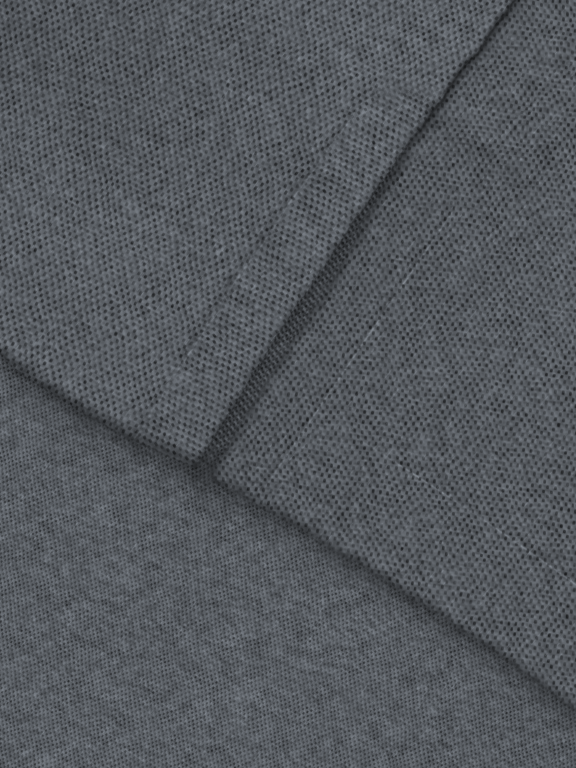
Write a Shadertoy shader that draws this texture.

```glsl
// Grey pique knit panels meeting at a side slit, laid over a finer knit
#define CLOTH vec3(0.345, 0.362, 0.383)
#define PIQUE_PITCH vec2(0.0098, 0.0136)
#define FINE_PITCH vec2(0.0066, 0.0082)
#define HOLE_DEPTH 0.42
#define FUZZ 0.25
#define SLIT_TOP 0.854
#define SLIT_GAP 0.025
#define SHADOW_WIDTH 0.017
#define SHADOW_DEPTH 0.42
#define STITCH_PITCH 0.013

float hash(vec2 p) {
    return fract(sin(dot(p, vec2(127.1, 311.7))) * 43758.5453);
}

float noise(vec2 p) {
    vec2 i = floor(p), f = fract(p);
    f = f * f * (3.0 - 2.0 * f);
    return mix(mix(hash(i), hash(i + vec2(1, 0)), f.x),
               mix(hash(i + vec2(0, 1)), hash(i + vec2(1, 1)), f.x), f.y);
}

float fbm(vec2 p) {
    float sum = 0.0, amp = 0.5;
    for (int i = 0; i < 4; i++) {
        sum += amp * noise(p);
        p = p * 2.03 + 7.1;
        amp *= 0.5;
    }
    return sum;
}

vec2 rotate(vec2 p, float a) {
    float c = cos(a), s = sin(a);
    return vec2(c * p.x + s * p.y, c * p.y - s * p.x);
}

// Curves of the cut edges
float slitX(float y) { float t = y - 0.391; return 0.254 + t * (0.60 + 0.14 * t); }
float leftHemY(float x) { return 0.538 - x * (0.80 - 0.90 * x); }
float rightHemY(float x) { float u = x - 0.28; return 0.375 - u * (0.55 + 0.18 * u); }

// Staggered holes between loops, with yarn streaks and fuzz; mean near 1
float knit(vec2 p, float angle, vec2 pitch, float depth) {
    vec2 q = rotate(p, angle);
    q += 0.36 * pitch * (vec2(noise(p * 38.0), noise(p * 38.0 + 31.0)) - 0.5);
    vec2 w = cos(6.28318 * q / pitch);
    float hole = smoothstep(-0.15, 0.95, w.x * w.y);
    float loops = 0.07 * sin(6.28318 * (q.x / pitch.x + q.y / pitch.y));
    float vary = 0.6 + 0.8 * noise(p * 80.0 + 9.0);
    float fuzz = noise(p * 290.0) + noise(rotate(p, angle) * vec2(110.0, 330.0)) - 1.0;
    float lint = smoothstep(0.80, 0.98, noise(rotate(p, 0.9) * vec2(95.0, 260.0)));
    return 1.10 - depth * hole * vary + loops + FUZZ * fuzz + 0.14 * lint;
}

// Broken thread line; d is distance across, s is distance along
float stitch(float d, float s) {
    float dash = smoothstep(0.15, 0.4, abs(fract(s / STITCH_PITCH) - 0.5) * 2.0);
    return exp(-d * d / 2.2e-6) * mix(0.45, 1.0, dash) * (0.3 + noise(vec2(s * 60.0, 3.0)));
}

float groove(float d, float width) { return exp(-d * d / (width * width)); }

void mainImage(out vec4 fragColor, in vec2 fragCoord) {
    vec2 p = fragCoord / iResolution.y;
    float aa = 0.8 / iResolution.y + 0.0008;

    // Signed distances, negative inside each panel
    vec2 wobble = vec2(noise(p * 45.0), noise(p * 45.0 + 5.0)) - 0.5;
    vec2 e = p + 0.004 * wobble;
    float slit = (e.x - slitX(e.y)) * 0.83;
    float gap = SLIT_GAP * smoothstep(SLIT_TOP, 0.60, p.y);
    float leftHem = (leftHemY(e.x) - e.y) * 0.84;
    float rightHem = (rightHemY(e.x) - e.y) * 0.85;
    float leftSd = max(slit, leftHem);
    float gapSide = gap * 0.83 - slit;
    float corner = length(max(vec2(gapSide, rightHem) + 0.012, 0.0)) - 0.012;
    float rightSd = max(max(gapSide, rightHem), corner);

    // Fine under layer with slanted slubs
    vec2 slub = rotate(p, 0.44);
    float under = 0.98 * knit(p, -0.55, FINE_PITCH, 0.32);
    under += 0.10 * (fbm(slub * vec2(12.0, 55.0)) - 0.47);
    under += 0.07 * smoothstep(0.70, 0.92, noise(slub * vec2(12.0, 85.0)));
    under *= 1.0 - 0.05 * smoothstep(0.25, 0.0, p.y) * smoothstep(0.2, 0.7, p.x);
    float inSlit = smoothstep(0.39, 0.43, p.y) * step(0.0, slit);
    under *= 1.0 - SHADOW_DEPTH * exp(-max(leftSd, 0.0) / SHADOW_WIDTH);
    under *= 1.0 - SHADOW_DEPTH * (1.0 - 0.45 * inSlit) * exp(-max(rightSd, 0.0) / SHADOW_WIDTH);

    // Ribbed inner facing seen through the slit
    float rib = sin(6.28318 * dot(p, vec2(0.75, 0.66)) / 0.0075);
    under *= 1.0 + inSlit * 0.22 * rib;

    // Right panel: crease at the slit top, side and hem stitching
    float right = 1.04 * knit(p, -0.15, PIQUE_PITCH, HOLE_DEPTH);
    right += 0.10 * (fbm(rotate(p, 0.9) * vec2(9.0, 30.0)) - 0.47);
    float crease = p.y - 0.848 + 0.75 * (p.x - 0.565);
    float nearTop = smoothstep(0.54, 0.58, p.x) * smoothstep(0.72, 0.58, p.x);
    right += nearTop * (0.06 * groove(crease - 0.035, 0.03) - 0.15 * groove(crease, 0.016));
    float side = (p.x - 0.336 - 0.68 * (p.y - 0.352)) * 0.83;
    float sideOn = smoothstep(0.76, 0.70, p.y);
    right += sideOn * (0.30 * stitch(side, p.y * 1.21) - 0.12 * groove(side + 0.003, 0.003));
    float hemLine = (p.y - rightHemY(p.x) - 0.162) * 0.84;
    float hemOn = smoothstep(0.44, 0.52, p.x);
    right += hemOn * (0.30 * stitch(hemLine, p.x * 1.2) - 0.08 * groove(hemLine - 0.004, 0.004));
    right *= 1.0 - 0.20 * exp(-max(slit, 0.0) / 0.010);
    right *= mix(0.66, 1.0, smoothstep(-0.002, 0.020, -rightSd));

    // Left panel: folded facing along the slit, turned at its top
    float facing = slit + 0.083;
    float facingOn = smoothstep(0.90, 0.86, p.y);
    float turn = smoothstep(-0.01, 0.01, facing) * facingOn;
    float left = mix(knit(p, -0.48, PIQUE_PITCH, HOLE_DEPTH),
                     knit(p, 0.50, PIQUE_PITCH, HOLE_DEPTH), turn);
    left += 0.12 * (fbm(rotate(p, -0.6) * vec2(8.0, 26.0)) - 0.47);
    left *= 1.0 - 0.08 * smoothstep(0.70, 1.0, p.y) * smoothstep(0.55, 0.0, p.x);
    left += facingOn * (0.20 * stitch(facing, p.y * 1.2) - 0.11 * groove(facing + 0.005, 0.006));
    float pucker = noise(rotate(p, -0.5) * vec2(22.0, 48.0)) - 0.5;
    left += facingOn * groove(facing - 0.012, 0.022) * 0.14 * pucker;
    float turnLine = p.y - 0.882 + 0.75 * (p.x - 0.525);
    left -= 0.12 * groove(turnLine, 0.008) * smoothstep(0.50, 0.53, p.x);
    left *= mix(0.80, 1.0, smoothstep(0.0, 0.010, -slit));
    left *= mix(0.62, 1.0, smoothstep(-0.002, 0.022, -leftHem));

    // Stack the layers, then press in the closed seam above the slit
    float shade = mix(under, right, smoothstep(2.5 * aa, -2.5 * aa, rightSd));
    shade = mix(shade, left, smoothstep(aa, -aa, leftSd));
    shade *= 1.0 - 0.28 * groove(slit, 0.003) * smoothstep(0.80, SLIT_TOP, p.y);
    shade *= 0.98 + 0.04 * smoothstep(0.1, 0.75, p.x);
    fragColor = vec4(CLOTH * clamp(shade, 0.3, 1.45), 1.0);
}
```
